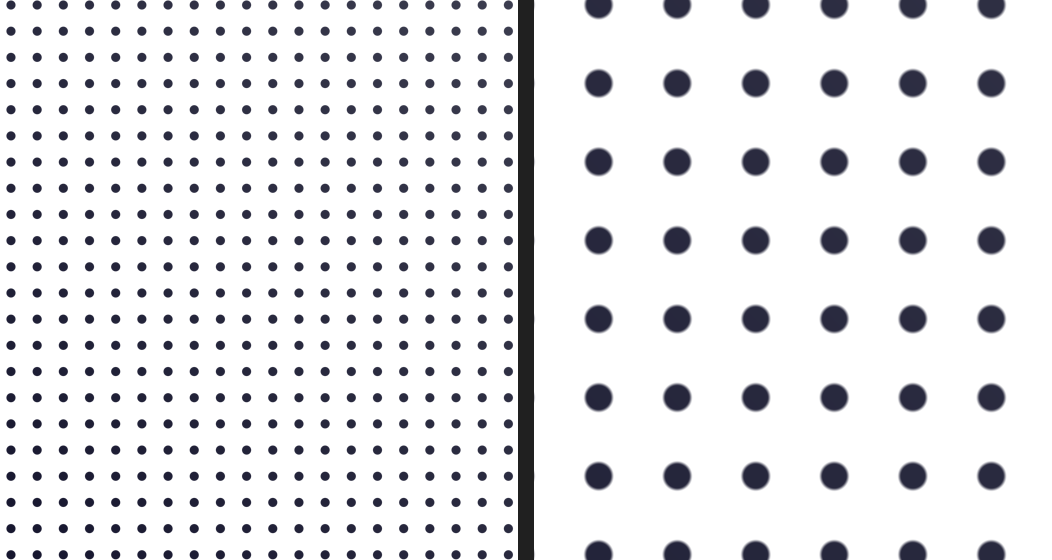
Left: the whole. Right: its middle third, enlarged.
Reproduce this pattern procedurally as a WebGL 2 fragment shader.

```glsl
#version 300 es
precision highp float;

// Lengths are fractions of the canvas height
#define PITCH 0.04675
#define FIRST_DOT vec2(0.0196, 0.0093)
#define DOT_RADIUS 0.0081
#define EDGE_SOFTNESS 0.0013
#define PAPER vec3(1.0)
#define INK_DARK vec3(0.085, 0.085, 0.18)
#define INK_LIGHT vec3(0.235, 0.24, 0.31)

uniform vec2 u_resolution;
out vec4 fragColor;

// Signed distance to the nearest dot of the square grid
float dotGrid(vec2 p) {
    vec2 cell = (p - FIRST_DOT) / PITCH;
    vec2 offset = (fract(cell + 0.5) - 0.5) * PITCH;
    return length(offset) - DOT_RADIUS;
}

// Ink lightens diagonally from lower left to upper right
vec3 inkColor(vec2 uv) {
    return mix(INK_DARK, INK_LIGHT, 0.5 * (uv.x + uv.y));
}

void main() {
    vec2 uv = gl_FragCoord.xy / u_resolution;
    vec2 p = gl_FragCoord.xy / u_resolution.y;

    // Soft edge, never thinner than about one pixel
    float soft = max(EDGE_SOFTNESS, 0.6 / u_resolution.y);
    float coverage = 1.0 - smoothstep(-soft, soft, dotGrid(p));

    fragColor = vec4(mix(PAPER, inkColor(uv), coverage), 1.0);
}
```
